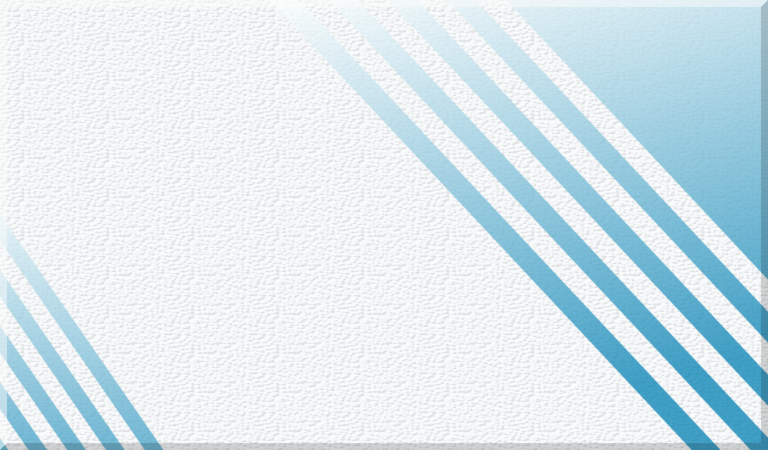
Reproduce this background procedurally as a WebGL 2 fragment shader.

```glsl
#version 300 es
precision highp float;
uniform vec2 u_resolution;
out vec4 fragColor;

vec2 hash2(vec2 cell) {
    vec2 h = vec2(dot(cell, vec2(127.1, 311.7)), dot(cell, vec2(269.5, 183.3)));
    return fract(sin(h) * 43758.5);
}

// Distance to the nearest scattered point, on a repeating tile
float cellular(vec2 p) {
    vec2 base = floor(p);
    float nearest = 2.0;
    for (int j = -1; j <= 1; j++) {
        for (int i = -1; i <= 1; i++) {
            vec2 cell = base + vec2(i, j);
            vec2 point = cell + hash2(mod(cell, vec2(17.0, 13.0)));
            nearest = min(nearest, length(point - p));
        }
    }
    return nearest;
}

// Coverage of bands that start at 0, 1, 2 ... count - 1
float stripes(float v, float width, float count) {
    float centred = v - 0.5 * width;
    float d = abs(centred - clamp(round(centred), 0.0, count - 1.0)) - 0.5 * width;
    float aa = 0.7 * fwidth(v);
    return smoothstep(aa, -aa, d);
}

vec3 blueRamp(float t) {
    return mix(vec3(0.98, 0.99, 0.99), vec3(0.25, 0.62, 0.77), clamp(t, 0.0, 1.0));
}

void main() {
    vec2 p = gl_FragCoord.xy / u_resolution.y;
    float aspect = u_resolution.x / u_resolution.y;
    float depth = 1.0 - p.y;

    // Embossed paper grain
    vec2 grain = p * vec2(90.0, 150.0);
    float emboss = cellular(grain + vec2(-0.2, 0.3)) - cellular(grain + vec2(0.2, -0.3));
    float relief = 0.025 * clamp(emboss * 2.5, -1.0, 1.0) - 0.05 * smoothstep(0.1, 0.5, -emboss);
    vec3 color = vec3(0.953, 0.962, 0.965) + relief;

    // Four diagonal bands and the corner wedge
    float v = (p.x - 0.937 * depth - 0.6) / 0.1311;
    float aa = 0.7 * fwidth(v);
    float right = max(stripes(v, 0.49, 4.0), smoothstep(-aa, aa, v - 4.0));
    vec3 rightBlue = blueRamp(0.252 * (p.x - 0.64) + 0.945 * depth);
    color = mix(color, rightBlue + 0.25 * relief, right);

    // Narrower bands in the lower left corner
    float w = (0.3633 - p.x - 0.692 * p.y) / 0.0862;
    vec3 leftBlue = blueRamp(0.1 + 1.23 * (depth - 0.473));
    color = mix(color, leftBlue + 0.25 * relief, stripes(w, 0.48, 5.0));

    // Mitred bevel: lit on the left and top, shaded on the right and bottom
    float lit = min(p.x, depth);
    float shaded = min(aspect - p.x, p.y);
    float px = 0.7 / u_resolution.y;
    float rim = smoothstep(px, -px, min(lit, shaded) - 0.0155);
    float lightSide = smoothstep(-px, px, shaded - lit);
    vec3 bevel = mix(color * 0.84, mix(color, vec3(0.985), 0.5), lightSide);
    color = mix(color, bevel, rim);

    fragColor = vec4(color, 1.0);
}
```
